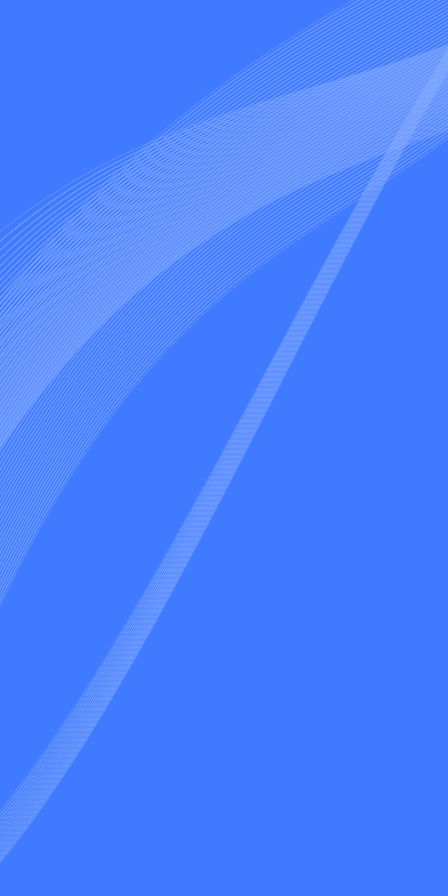
Reproduce this background procedurally as a WebGL 2 fragment shader.

```glsl
#version 300 es
precision highp float;
// Three ribbons of fine pale lines sweeping over a flat blue field.
// Each ribbon is a family of strokes blended between two cubic edges;
// strokes are box filtered so that dense parts melt into an even glow.

uniform vec2 u_resolution;
out vec4 fragColor;

// Colours and stroke
const vec3 FIELD_BLUE = vec3(0.25, 0.48, 1.0);
const vec3 LINE_COLOR = vec3(0.54, 0.68, 1.0);
const float LINE_ALPHA = 0.64;
const float LINE_WIDTH = 0.0027;
const float MAX_FILL = 0.8;
const float WEAVE_PERIOD = 0.0115;
const float WEAVE_DEPTH = 0.16;

// Edge heights at x = 0, 1/3, 2/3 and 1; the canvas is 1 wide and 2 high
const vec4 WIDE_TOP = vec4(1.336, 1.682, 1.927, 2.117);
const vec4 WIDE_BOTTOM = vec4(0.646, 1.174, 1.466, 1.690);
const vec4 BRIGHT_TOP = vec4(1.484, 1.682, 1.797, 1.901);
const vec4 BRIGHT_BOTTOM = vec4(0.997, 1.370, 1.578, 1.708);
const vec4 THIN_TOP = vec4(0.190, 0.698, 1.307, 1.891);
const vec4 THIN_BOTTOM = vec4(0.073, 0.586, 1.221, 1.839);

// Lines per ribbon
const float WIDE_LINES = 52.0;
const float BRIGHT_LINES = 50.0;
const float THIN_LINES = 15.0;

// Cubic through four evenly spaced heights
float cubicEdge(vec4 h, float x) {
    float u = 3.0 * x;
    float a = u - 1.0, b = u - 2.0, c = u - 3.0;
    return dot(h, vec4(-a * b * c / 6.0, u * b * c / 2.0,
                       -u * a * c / 2.0, u * a * b / 6.0));
}

// Integral of a stripe pattern with period 1 and the given fill
float stripeIntegral(float x, float fill) {
    return floor(x) * fill + min(fract(x), fill);
}

float gradientLength(float v) {
    return max(length(vec2(dFdx(v), dFdy(v))), 1e-5);
}

// Line coverage of a ribbon; crowding packs lines to the bottom if positive
float ribbon(vec2 p, vec4 top, vec4 bottom, float lines, float crowding) {
    float upper = cubicEdge(top, p.x);
    float t = (upper - p.y) / (upper - cubicEdge(bottom, p.x));
    float index = lines * (t + crowding * t * (t - 1.0));
    float footprint = gradientLength(index);
    float fill = min(LINE_WIDTH * footprint * u_resolution.x, MAX_FILL);
    float start = index + 0.5 * fill - 0.5 * footprint;
    float coverage = (stripeIntegral(start + footprint, fill)
                    - stripeIntegral(start, fill)) / footprint;
    float inside = clamp(min(t, 1.0 - t) / gradientLength(t) + 0.5, 0.0, 1.0);
    return coverage * inside;
}

void main() {
    vec2 p = gl_FragCoord.xy / u_resolution * vec2(1.0, 2.0);

    // The bright ribbon crowds low on the left and high on the right
    float crowding = mix(0.6, -0.35, p.x);
    float wide = ribbon(p, WIDE_TOP, WIDE_BOTTOM, WIDE_LINES, 0.0);
    float bright = ribbon(p, BRIGHT_TOP, BRIGHT_BOTTOM, BRIGHT_LINES, crowding);
    float thin = ribbon(p, THIN_TOP, THIN_BOTTOM, THIN_LINES, 0.2);

    // Faint cross weave along the thin ribbon
    thin *= 1.0 + WEAVE_DEPTH * sin(6.2832 * p.y / WEAVE_PERIOD);

    // Layer the translucent strokes
    vec3 color = mix(FIELD_BLUE, LINE_COLOR, LINE_ALPHA * wide);
    color = mix(color, LINE_COLOR, LINE_ALPHA * bright);
    color = mix(color, LINE_COLOR, LINE_ALPHA * thin);
    fragColor = vec4(color, 1.0);
}
```
